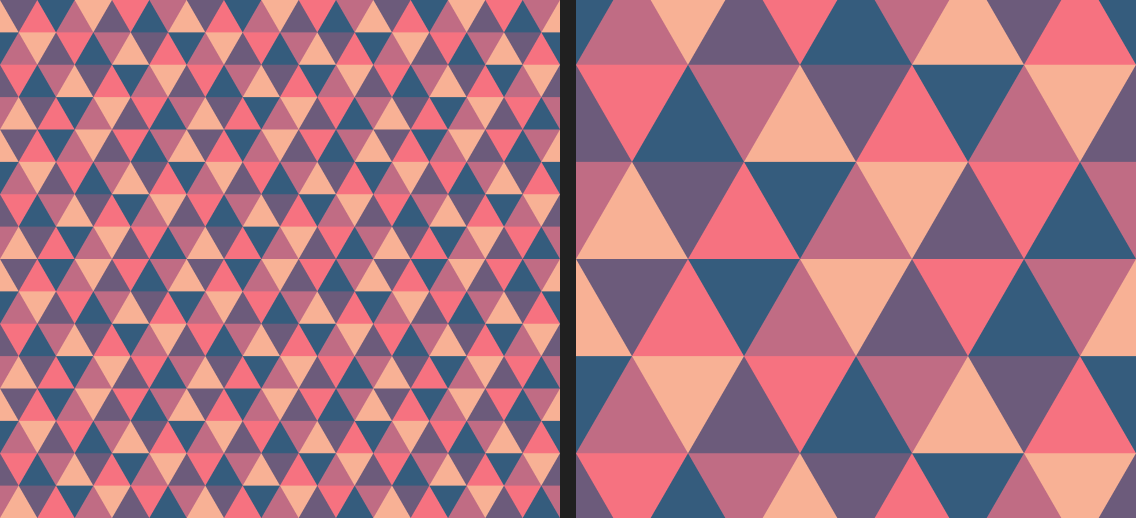
Left: the whole. Right: its middle third, enlarged.
Write a Shadertoy shader that draws this pattern.

```glsl
#define HALF_STEPS 30.0   // half triangle widths across, a multiple of 10
#define ROWS 16.0         // triangle rows down, a multiple of ROW_CYCLE
#define ROW_CYCLE 4.0     // rows before the colour order restarts
#define ROW_SHIFT 2.0     // colour steps lost from one row to the next
#define PURPLE vec3(0.424, 0.357, 0.482)
#define PINK   vec3(0.965, 0.447, 0.502)
#define NAVY   vec3(0.208, 0.361, 0.490)
#define MAUVE  vec3(0.753, 0.424, 0.518)
#define PEACH  vec3(0.973, 0.694, 0.584)

// Colour of the triangle centred on half step "slot" in a row
vec3 triangleColor(float slot, float row) {
    float shift = 4.0 - ROW_SHIFT * mod(row, ROW_CYCLE);
    int index = int(mod(slot + shift + 0.5, 5.0));
    if (index == 0) return PURPLE;
    if (index == 1) return PINK;
    if (index == 2) return NAVY;
    if (index == 3) return MAUVE;
    return PEACH;
}

// One row of alternating triangles; depth runs from 0 at its top to 1 at its base
vec3 rowColor(float x, float row, float depth, float edgeWidth) {
    float slot = floor(x);
    bool pointsDown = mod(slot + row, 2.0) > 0.5;
    depth = clamp(depth, 0.0, 1.0);
    float slant = pointsDown ? 1.0 - depth : depth;
    float side = clamp((x - slot - slant) / edgeWidth + 0.5, 0.0, 1.0);
    return mix(triangleColor(slot, row), triangleColor(slot + 1.0, row), side);
}

void mainImage(out vec4 fragColor, in vec2 fragCoord) {
    vec2 uv = fragCoord / iResolution.xy;
    vec2 grid = vec2(uv.x, 1.0 - uv.y) * vec2(HALF_STEPS, ROWS);
    vec2 pixel = vec2(HALF_STEPS, ROWS) / iResolution.xy;
    float edgeWidth = length(pixel);

    // Blend the rows above and below the nearest horizontal edge
    float seam = floor(grid.y + 0.5);
    float offset = grid.y - seam;
    vec3 above = rowColor(grid.x, seam - 1.0, offset + 1.0, edgeWidth);
    vec3 below = rowColor(grid.x, seam, offset, edgeWidth);
    float blend = clamp(offset / pixel.y + 0.5, 0.0, 1.0);
    fragColor = vec4(mix(above, below, blend), 1.0);
}
```
